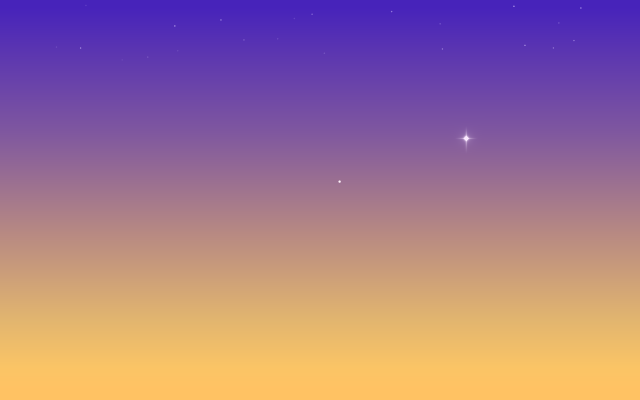
Reproduce this background procedurally as a Shadertoy shader.

```glsl
vec2 hash2(vec2 cell) {
    vec2 q = vec2(dot(cell, vec2(127.1, 311.7)), dot(cell, vec2(269.5, 183.3)));
    return fract(sin(q) * 43758.5453);
}

float ramp(float low, float high, float x) {
    return clamp((x - low) / (high - low), 0.0, 1.0);
}

// Gold horizon rising through tan and mauve to violet
vec3 duskSky(float height) {
    vec3 sky = mix(vec3(1.0, 0.762, 0.39), vec3(0.982, 0.77, 0.398), ramp(0.03, 0.08, height));
    sky = mix(sky, vec3(0.885, 0.71, 0.435), ramp(0.08, 0.2, height));
    sky = mix(sky, vec3(0.715, 0.535, 0.512), ramp(0.2, 0.42, height));
    sky = mix(sky, vec3(0.5, 0.343, 0.622), ramp(0.42, 0.667, height));
    return mix(sky, vec3(0.28, 0.138, 0.73), ramp(0.667, 0.98, height));
}

// Tiny stars, one at most per grid cell, fading out below the upper sky
float faintStars(vec2 p) {
    vec2 grid = p * 12.0;
    vec2 cell = floor(grid);
    vec2 seed = hash2(cell);
    vec2 center = 0.15 + 0.7 * hash2(cell + 17.0);
    float d = length(fract(grid) - center) / 12.0;
    float present = step(0.55, seed.x) * mix(0.12, 0.6, seed.y * seed.y);
    return present * smoothstep(0.0032, 0.0005, d) * smoothstep(0.83, 0.88, p.y);
}

// Glowing core with four tapered rays, the lower one longest
float sparkle(vec2 q) {
    vec2 a = abs(q);
    float core = 1.2 * exp(-dot(q, q) / 0.000024);
    float halo = 0.4 * exp(-length(q) / 0.008);
    float reach = q.y < 0.0 ? 0.04 : 0.032;
    float across = exp(-a.y / 0.0015) * pow(max(1.0 - a.x / 0.03, 0.0), 1.6);
    float upright = exp(-a.x / 0.0015) * pow(max(1.0 - a.y / reach, 0.0), 1.5);
    return min(core + halo + 0.7 * across + 0.9 * upright, 1.0);
}

void mainImage(out vec4 fragColor, in vec2 fragCoord) {
    vec2 p = fragCoord / iResolution.y;
    p.x += 0.8 - 0.5 * iResolution.x / iResolution.y;
    float pixel = 1.0 / iResolution.y;

    vec3 color = duskSky(p.y);
    color = mix(color, vec3(0.85, 0.78, 1.0), faintStars(p));

    // Small round star near the centre
    float dotDistance = length(p - vec2(0.849, 0.546)) - 0.0028;
    color = mix(color, vec3(1.0, 0.95, 0.98), smoothstep(0.7 * pixel, -0.7 * pixel, dotDistance));

    // Bright star on the right
    color = mix(color, vec3(0.98, 0.91, 1.0), sparkle(p - vec2(1.1656, 0.654)));

    fragColor = vec4(color, 1.0);
}
```
